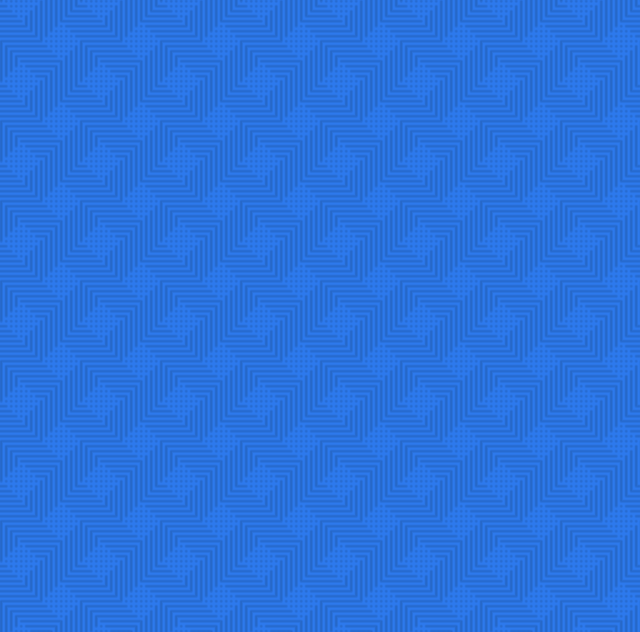
Reproduce this pattern procedurally as a WebGL 2 fragment shader.

```glsl
#version 300 es
precision highp float;
// Tone-on-tone basket weave: bands of fine upright and level lines cross
// on the diagonals, with dots in the gaps. Each segment of a fine grid is
// switched on by the diagonal block that its midpoint falls in.

uniform vec2 u_resolution;
out vec4 fragColor;

const float TILES_ACROSS = 8.0;
const float CELLS_PER_TILE = 16.0;
const float BLOCK = 8.0;                      // diagonal block size, in cells
const vec2 WEAVE_ORIGIN = vec2(0.25, 8.25);   // in cells from the top left
const float LINE_HALF_WIDTH = 0.26;           // in cells
const float LINE_SOFTNESS = 0.22;             // in cells
const float LEVEL_STRENGTH = 0.82;
const float DOT_STRENGTH = 0.78;
const float UNLIT = 10.0;                     // distance of an absent segment

const vec3 GROUND = vec3(0.175, 0.476, 0.928);
const vec3 THREAD = vec3(0.150, 0.406, 0.786);

// Index of the diagonal block holding a point, repeating every four blocks.
vec2 blockIndex(vec2 p) {
    return mod(floor(vec2(p.x + p.y, p.x - p.y) / BLOCK), 4.0);
}

bool isEven(float n) {
    return mod(n, 2.0) < 0.5;
}

bool isUpright(vec2 block) {
    return isEven(block.x) && abs(block.x - block.y) > 0.5;
}

bool isLevel(vec2 block) {
    return isEven(block.y) && !isUpright(block);
}

// Soft-edged coverage of a stroke at distance d from its centre line.
float stroke(float d, float halfWidth, float blur) {
    return 1.0 - smoothstep(halfWidth - blur, halfWidth + blur, d);
}

void main() {
    // Grid cells, with y running down from the top edge.
    float cellsAcross = TILES_ACROSS * CELLS_PER_TILE;
    vec2 fromTop = vec2(gl_FragCoord.x, u_resolution.y - gl_FragCoord.y);
    vec2 cell = fromTop / u_resolution.x * cellsAcross - WEAVE_ORIGIN;
    float blur = max(LINE_SOFTNESS, 0.7 * cellsAcross / u_resolution.x);

    // Nearest grid point, and midpoints of the nearest grid segments.
    vec2 node = floor(cell + 0.5);
    vec2 middle = floor(cell) + 0.5;
    vec2 offset = abs(cell - node);
    bool upright = isUpright(blockIndex(vec2(node.x, middle.y)));
    bool level = isLevel(blockIndex(vec2(middle.x, node.y)));

    // Dots sit on every grid point and cap the line ends.
    float dots = stroke(length(offset), LINE_HALF_WIDTH, blur);
    float uprights = stroke(upright ? offset.x : UNLIT, LINE_HALF_WIDTH, blur);
    float levels = stroke(level ? offset.y : UNLIT, LINE_HALF_WIDTH, blur);

    float ink = max(uprights, max(dots * DOT_STRENGTH, levels * LEVEL_STRENGTH));
    fragColor = vec4(mix(GROUND, THREAD, ink), 1.0);
}
```
